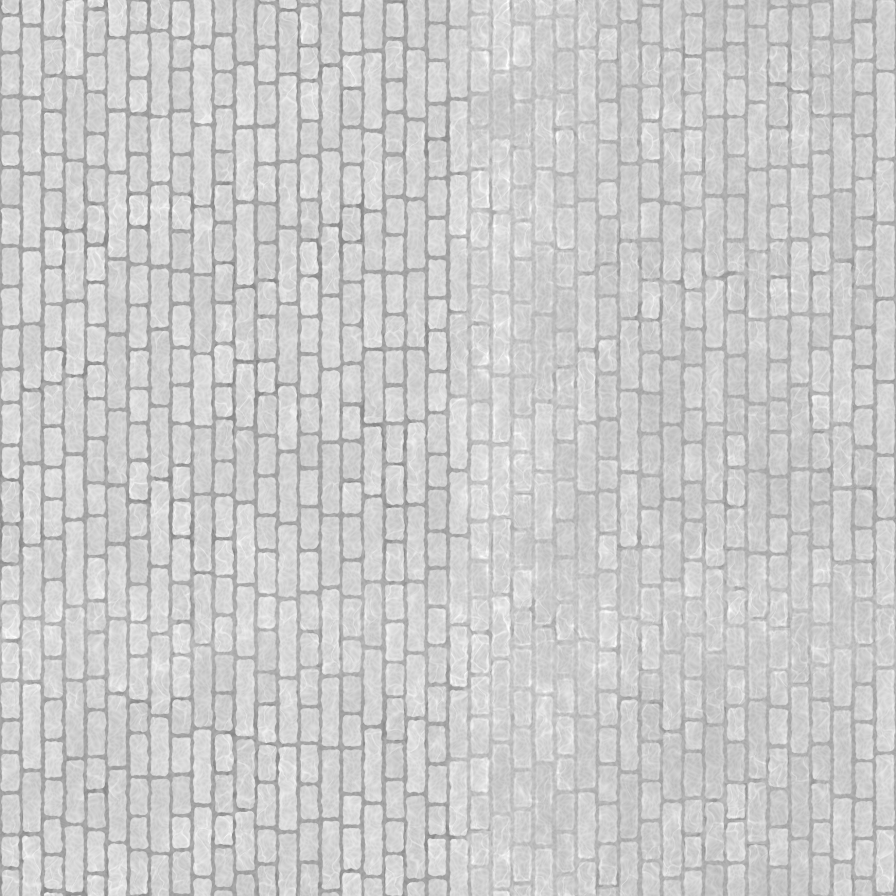
Reproduce this texture procedurally as a WebGL 2 fragment shader.

```glsl
#version 300 es
precision highp float;
// Pale worn brick paving in upright columns, short and long bricks alternating.
uniform vec2 u_resolution;
out vec4 fragColor;

#define COLUMNS 42.0
#define SHORT_COUNT 23.0
#define LONG_COUNT 12.0
#define MORTAR 0.0036
#define CORNER 0.0035
#define JOINT_JITTER 0.22
#define EDGE_WOBBLE 0.0006
#define BRICK_TONE 0.835
#define MORTAR_TONE 0.645
#define WASH_TONE 0.795
#define GRAIN 0.13
#define TAU 6.2831853

vec2 hash2(vec2 p) {
  vec3 q = fract(p.xyx * vec3(0.1031, 0.1030, 0.0973));
  q += dot(q, q.yzx + 33.33);
  return fract((q.xx + q.yz) * q.zy);
}

// Tiling cellular noise: nearest distance and gap to the second nearest
vec2 cellular(vec2 uv, vec2 period) {
  vec2 p = uv * period, cell = floor(p);
  vec2 nearest = vec2(9.0);
  for (int j = -1; j <= 1; j++)
    for (int i = -1; i <= 1; i++) {
      vec2 c = cell + vec2(i, j);
      float d = length(c + hash2(mod(c, period) + period) - p);
      nearest = d < nearest.x ? vec2(d, nearest.x) : vec2(nearest.x, min(nearest.y, d));
    }
  return vec2(nearest.x, nearest.y - nearest.x);
}

// Tiling layered sines, about -1 to 1
float waves(vec2 uv, float f) {
  vec2 p = uv * TAU * f;
  float s = sin(p.x + 2.0 * sin(p.y)) + sin(2.0 * p.y + 1.7 * sin(p.x + 1.0));
  return (s + 0.6 * sin(3.0 * p.x - 2.0 * p.y + 2.0 * sin(2.0 * p.y))) / 2.6;
}

// Position of the joint below brick i of a column
float joint(float i, float column, float count) {
  return i + JOINT_JITTER * (hash2(vec2(column + 7.0, mod(i, count))).x - 0.5);
}

// Signed distance to the brick outline; id identifies the brick
float brickDistance(vec2 uv, out vec2 id) {
  float x = uv.x * COLUMNS, column = floor(x);
  float count = mod(column, 2.0) < 0.5 ? SHORT_COUNT : LONG_COUNT;
  float t = uv.y * count + hash2(vec2(column, 91.0)).y;
  float i = floor(t);
  if (t < joint(i, column, count)) i -= 1.0;
  else if (t > joint(i + 1.0, column, count)) i += 1.0;
  float low = joint(i, column, count), high = joint(i + 1.0, column, count);
  id = vec2(column, mod(i, count));
  vec2 vary = hash2(id + 40.0);
  vec2 halfSize = 0.5 * vec2(1.0 / COLUMNS, (high - low) / count) - 0.5 * MORTAR;
  halfSize -= 0.0007 * vary;
  vec2 p = vec2((x - column - 0.5) / COLUMNS, (t - 0.5 * (low + high)) / count);
  p.x += 0.0008 * (vary.y - 0.5);
  vec2 q = abs(p) - halfSize + CORNER;
  return length(max(q, 0.0)) + min(max(q.x, q.y), 0.0) - CORNER;
}

void main() {
  vec2 uv = gl_FragCoord.xy / u_resolution;
  float pixel = 1.0 / min(u_resolution.x, u_resolution.y);

  // Bricks with uneven sides and chipped edges
  vec2 bent = fract(uv + vec2(0.0007 * waves(uv, 9.0), 0.0));
  vec2 id;
  float d = brickDistance(bent, id);
  d += EDGE_WOBBLE * (waves(uv, 31.0) + waves(uv.yx, 53.0));
  float brick = 1.0 - smoothstep(-0.6 * pixel, 0.6 * pixel + 0.0004, d);

  // Surface textures
  vec2 warped = uv + 0.004 * vec2(waves(uv, 17.0), waves(uv.yx, 13.0));
  float fine = cellular(warped, vec2(230.0, 190.0)).x - 0.45;
  float coarse = cellular(warped, vec2(74.0, 47.0)).x - 0.45;
  float patches = cellular(warped, vec2(11.0, 13.0)).x;
  float vein = 1.0 - smoothstep(0.02, 0.16, cellular(warped + 0.3, vec2(67.0, 41.0)).y);
  float broad = waves(uv, 2.0);

  // Washed strip right of centre, fading sideways, and a band across
  float ragged = uv.x + 0.012 * waves(uv, 5.0);
  float strip = smoothstep(0.495, 0.53, ragged) * (1.0 - 0.55 * smoothstep(0.59, 0.72, ragged));
  strip *= 1.0 - 0.5 * smoothstep(0.93, 1.0, uv.x);
  float band = smoothstep(0.2, 0.27, uv.y) * (1.0 - smoothstep(0.32, 0.4, uv.y));
  float wash = clamp(0.8 * strip + 0.4 * band + 0.45 * (patches - 0.5), 0.0, 0.88);

  // Brick face: tone per brick, grain, pale veins and a scuffed rim
  float face = BRICK_TONE + 0.05 * (hash2(id + 3.0).x - 0.5) + 0.012 * broad;
  face -= 0.028 * smoothstep(0.5, 0.65, ragged) * (1.0 - smoothstep(0.95, 1.0, uv.x));
  face += GRAIN * (0.6 * fine + 0.4 * coarse);
  face += 0.05 * vein * smoothstep(0.3, 0.6, patches);
  float rim = exp(-pow((d + 0.0018) / 0.0011, 2.0));
  face += rim * (0.02 + 0.05 * wash) * (0.7 + coarse);

  // Mortar: washed pale in places, stained dark in a few joints
  float stain = smoothstep(0.62, 0.9, patches + 0.3 * hash2(id + 17.0).y);
  float mortar = mix(MORTAR_TONE, WASH_TONE, wash) + 0.09 * fine;
  mortar -= 0.1 * stain * smoothstep(0.0, 0.3, coarse + 0.15);

  float tone = mix(mortar, face, brick);
  tone += 0.05 * wash * smoothstep(0.15, 0.45, coarse);
  fragColor = vec4(vec3(clamp(tone, 0.0, 1.0)), 1.0);
}
```
